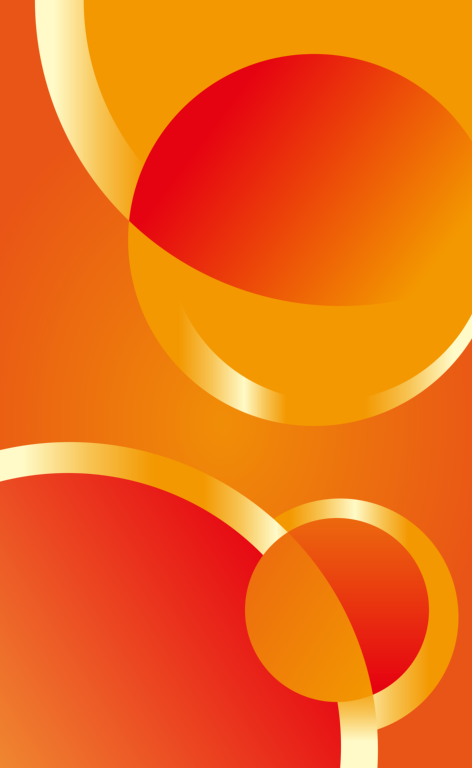
Give the GLSL for this background, as a Shadertoy shader.

```glsl
// Overlapping orange and red discs with crescent rings of pale gold sheen.

const vec3 ORANGE = vec3(0.953, 0.596, 0.0);
const vec3 VERMILION = vec3(0.915, 0.335, 0.085);
const vec3 RED = vec3(0.902, 0.01, 0.065);
const vec3 APRICOT = vec3(0.94, 0.53, 0.19);
const vec3 GOLD = vec3(0.97, 0.77, 0.33);
const vec3 CREAM = vec3(1.0, 0.98, 0.78);

// Soft-edged disc coverage; circle holds centre and radius.
float disc(vec2 p, vec3 circle, float soft) {
    return 1.0 - smoothstep(-soft, soft, length(p - circle.xy) - circle.z);
}

// Linear 0..1 ramp from a to b, in either direction.
float ramp(float a, float b, float x) {
    return clamp((x - a) / (b - a), 0.0, 1.0);
}

// Triangular highlight with separate widths on each side.
float glint(float x, float centre, float leftWidth, float rightWidth) {
    return min(ramp(centre - leftWidth, centre, x), ramp(centre + rightWidth, centre, x));
}

// Polished colour: orange through gold to cream.
vec3 sheen(float t) {
    return mix(mix(ORANGE, GOLD, ramp(0.0, 0.5, t)), CREAM, ramp(0.5, 1.0, t));
}

void mainImage(out vec4 fragColor, in vec2 fragCoord) {
    // Height is one unit; the shapes are anchored to the lower left.
    vec2 p = fragCoord / iResolution.y;
    float soft = 0.8 / iResolution.y;

    // Backdrop with a warm central glow
    float glow = ramp(0.0, 0.40, length((p - vec2(0.29, 0.45)) * vec2(1.15, 0.9)));
    vec3 col = mix(vec3(0.942, 0.555, 0.025), VERMILION, glow);

    // Large upper disc and its left crescent
    float upper = disc(p, vec3(0.444, 1.0, 0.3985), soft);
    float upperCore = disc(p, vec3(0.444, 1.0, 0.335), soft);
    vec3 upperCol = mix(sheen(ramp(0.19, 0.07, p.x)), ORANGE, upperCore);
    col = mix(col, upperCol, upper);

    // Middle disc: crescent below, red gradient where it overlaps the upper disc
    float middle = disc(p, vec3(0.409, 0.6875, 0.2422), soft);
    float middleCore = disc(p, vec3(0.4284, 0.6875, 0.2096), soft);
    float middleShine = max(glint(p.x, 0.318, 0.085, 0.055), ramp(0.475, 0.59, p.x));
    vec3 middleCol = mix(sheen(middleShine), ORANGE, middleCore);
    float lensFade = ramp(0.32, 0.66, dot(p - vec2(0.0, 1.0), vec2(0.8, -0.6)));
    middleCol = mix(middleCol, mix(RED, ORANGE, lensFade), upper);
    col = mix(col, middleCol, middle);

    // Small ring, tucked behind the lower disc
    float smallRing = disc(p, vec3(0.4427, 0.1966, 0.1543), soft);
    float topShine = glint(p.x, 0.462, 0.085, 0.07) * step(0.2, p.y);
    float lowShine = ramp(0.56, 0.46, p.x) * step(p.y, 0.2);
    col = mix(col, sheen(max(topShine, lowShine)), smallRing);

    // Large lower disc and its rim
    float lower = disc(p, vec3(0.0911, 0.0234, 0.401), soft);
    float lowerCore = disc(p, vec3(0.0885, 0.0286, 0.3555), soft);
    float rimShine = max(ramp(0.20, 0.03, p.x), glint(p.x, 0.36, 0.095, 0.06));
    rimShine = max(rimShine, ramp(0.11, 0.035, p.y));
    vec3 lowerCol = mix(APRICOT, vec3(0.905, 0.04, 0.075), ramp(0.0, 0.36, dot(p, vec2(0.7, 0.45))));
    col = mix(col, mix(sheen(rimShine), lowerCol, lowerCore), lower);

    // Small disc: orange over the lower disc, red beyond it
    float small = disc(p, vec3(0.4388, 0.2057, 0.1198), soft);
    vec3 insideCol = mix(VERMILION, ORANGE, ramp(0.04, 0.36, dot(p - vec2(0.0, 0.3), vec2(0.75, -0.5)) - 0.11));
    vec3 outsideCol = mix(vec3(0.925, 0.40, 0.055), RED, ramp(0.32, 0.105, p.y));
    col = mix(col, mix(outsideCol, insideCol, lower), small);

    fragColor = vec4(col, 1.0);
}
```
